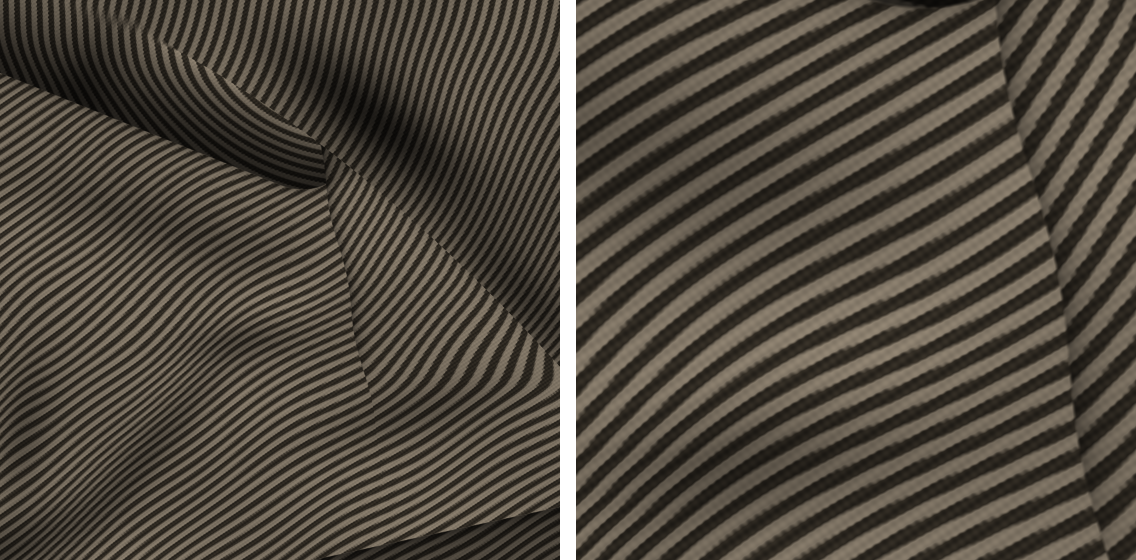
Left, the full canvas; right, a detail of the centre.
Give the GLSL for this texture, as a Shadertoy shader.

```glsl
// Draped twill cloth with narrow beige and dark brown stripes, folded into overlapping layers.

// Soft elliptical spot, long side along dir
float spot(vec2 p, vec2 center, vec2 dir, vec2 size) {
    vec2 d = p - center;
    dir = normalize(dir);
    vec2 q = vec2(dot(d, dir), dot(d, vec2(-dir.y, dir.x))) / size;
    return exp(-dot(q, q));
}

// Smooth version of max(x, 0)
float ramp(float x, float softness) {
    return 0.5 * (x + sqrt(x * x + softness * softness));
}

// Coverage of the light stripe; one stripe pair per unit of phase
float stripe(float phase, float weave) {
    float width = max(fwidth(phase), 0.09);
    float d = abs(fract(phase + 0.035 * weave) - 0.5) - 0.25;
    return mix(smoothstep(-0.85, 0.85, d / width), 0.5, smoothstep(0.5, 1.2, width));
}

// Coverage of the side where d is positive
float side(float d, float softness) {
    return smoothstep(-softness, softness, d);
}

void mainImage(out vec4 fragColor, in vec2 fragCoord) {
    vec2 p = fragCoord / iResolution.xy;

    // Outlines of the folds
    float d = p.x - 0.25;
    float ridge = p.y - (0.945 - 0.5 * d - 0.4 * d * d);
    float hem = 0.87 - 0.4 * p.x + 5.0 * pow(max(p.x - 0.5, 0.0), 2.0) - p.y;
    float seam = p.x - 0.573 - 0.2 * (0.72 - p.y) - 0.004 * sin(p.y * 28.0);
    float lower = 0.215 * (p.x - 0.56) - p.y;

    // Fine diagonal twill and cross threads
    float twill = sin(dot(p, vec2(620.0, -900.0)));
    float thread = sin(dot(p, vec2(900.0, 760.0)) + 0.8 * sin(p.x * 90.0));
    float weave = 0.65 * twill + 0.35 * thread;

    // Stripe phase of each layer
    float drop = 1.0 - p.y;
    float backPhase = 48.0 * (0.62 - p.x) - 10.0 * drop - 27.0 * drop * drop
        + 0.6 * sin(p.x * 11.0 + p.y * 9.0) * smoothstep(0.0, 0.2, drop);
    float valleyPhase = 50.0 * length(p - vec2(0.62, 1.02))
        + 0.5 * sin(p.y * 24.0 + p.x * 9.0) * smoothstep(0.0, 0.15, drop);

    float crease = dot(p - vec2(0.25, 0.23), vec2(0.77, -0.64));
    float creaseFade = smoothstep(0.52, 0.34, p.y);
    float frontPhase = 46.0 * p.y - 37.0 * p.x + 11.0 * ramp(p.x - 0.42, 0.1)
        - 1.2 * tanh(crease / 0.05) * creaseFade
        + 0.6 * exp(-max(hem, 0.0) / 0.04)
        + 0.22 * sin(p.x * 17.0 + p.y * 9.0)
        + 0.1 * sin(p.x * 31.0 - p.y * 19.0)
        - 1.2 * spot(p, vec2(0.02, 0.24), vec2(0.3, 1.0), vec2(0.14, 0.05));
    float lift = ramp(p.y - 0.31, 0.03);
    float foldPhase = frontPhase - 14.0 * lift - 18.0 * (p.x - 0.64) * tanh(lift / 0.15)
        - 0.4 * exp(-max(-ridge, 0.0) / 0.035) * smoothstep(0.3, 0.5, p.y);

    // Light on each layer
    float backLight = 0.84 + 0.06 * sin(p.x * 14.0 - p.y * 5.0)
        - 0.55 * spot(p, vec2(0.72, 0.75), vec2(0.8, -0.6), vec2(0.2, 0.07))
        - 0.2 * spot(p, vec2(0.55, 0.88), vec2(0.8, -0.6), vec2(0.15, 0.06))
        - 0.3 * spot(p, vec2(0.93, 0.48), vec2(0.7, -0.7), vec2(0.2, 0.05));
    float valleyLight = mix(0.28, 0.82, smoothstep(0.0, 0.19, -hem))
        + 0.25 * exp(-abs(ridge) / 0.03) * smoothstep(0.2, 0.32, p.x)
        - 0.15 * spot(p, vec2(0.17, 0.9), vec2(0.3, 1.0), vec2(0.1, 0.05));
    float frontLight = 0.94 + 0.04 * sin(p.x * 9.0 + p.y * 13.0)
        - 0.2 * spot(p, vec2(0.28, 0.6), vec2(1.0, -0.3), vec2(0.3, 0.05))
        + 0.16 * spot(p, vec2(0.52, 0.48), vec2(1.0, 0.5), vec2(0.13, 0.06))
        - 0.28 * spot(p, vec2(0.43, 0.39), vec2(1.0, 0.1), vec2(0.11, 0.035))
        - 0.25 * spot(p, vec2(0.27, 0.2), vec2(0.64, 0.77), vec2(0.2, 0.035))
        - 0.3 * spot(p, vec2(0.04, 0.22), vec2(0.2, 1.0), vec2(0.13, 0.05))
        - 0.4 * spot(p, vec2(0.03, 0.02), vec2(1.0, 0.5), vec2(0.17, 0.05))
        - 0.22 * spot(p, vec2(0.73, 0.26), vec2(1.0, 0.25), vec2(0.2, 0.045));
    frontLight *= 1.0 - 0.25 * exp(-max(hem, 0.0) / 0.012);
    float foldShade = 0.12 * exp(-max(-ridge, 0.0) / 0.02)
        + 0.35 * exp(-max(seam, 0.0) / 0.012);
    float foldLight = frontLight - foldShade * smoothstep(0.28, 0.42, p.y);

    // Stack the layers: x is the stripe, y the light
    float edge = 0.0015;
    float ridgeEdge = edge + 0.03 * smoothstep(0.33, 0.2, p.x);
    float underLight = 0.62 - 0.3 * exp(-max(lower, 0.0) / 0.02);
    vec2 cloth = vec2(stripe(valleyPhase, weave), valleyLight);
    cloth = mix(cloth, vec2(stripe(frontPhase, weave), frontLight), side(hem, edge));
    cloth = mix(cloth, vec2(stripe(foldPhase, weave), foldLight), side(seam, edge));
    cloth = mix(cloth, vec2(stripe(backPhase, weave), backLight), side(ridge, ridgeEdge));
    cloth = mix(cloth, vec2(stripe(frontPhase + 0.4, weave), underLight), side(lower, edge));

    // Yarn colours and weave relief
    vec3 color = mix(vec3(0.18, 0.16, 0.13), vec3(0.53, 0.485, 0.42), cloth.x);
    color *= cloth.y * (1.0 + mix(0.22, 0.07, cloth.x) * weave);
    fragColor = vec4(clamp(color, 0.0, 1.0), 1.0);
}
```
